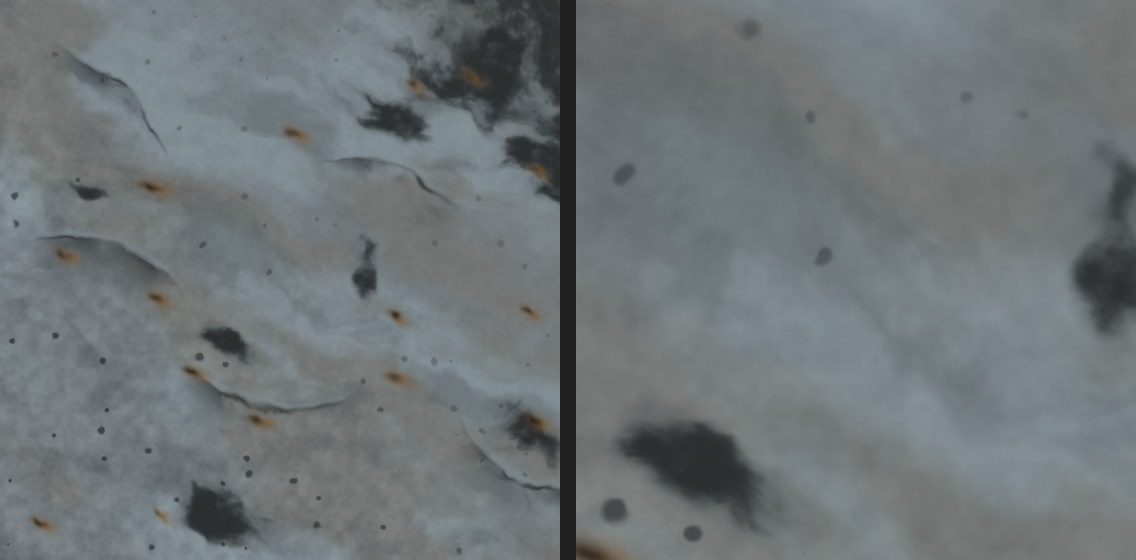
Left: the whole. Right: its middle third, enlarged.
This texture is drawn by a Shadertoy shader. Its source:

```glsl
// Weathered blue-grey marble with warm clouds, dark stains, curved cracks and rust spots.

const vec3 LIGHT_STONE = vec3(0.50, 0.55, 0.575);
const vec3 MID_STONE   = vec3(0.455, 0.488, 0.507);
const vec3 WARM_STONE  = vec3(0.445, 0.45, 0.435);
const vec3 SHADE       = vec3(0.35, 0.375, 0.385);
const vec3 DARK        = vec3(0.17, 0.185, 0.19);
const vec3 RUST        = vec3(0.50, 0.35, 0.19);
const vec3 RUST_CORE   = vec3(0.15, 0.115, 0.08);
const float FLOW_ANGLE = -0.45;
const int STAINS = 6;
const int CRACKS = 5;
const float RUST_CELLS = 5.0;
const float RUST_CHANCE = 0.45;
const float PIT_CELLS = 24.0;
const float PIT_CHANCE = 0.13;

float hash(vec2 p) {
    return fract(sin(dot(p, vec2(127.1, 311.7))) * 43758.5453);
}

vec2 hash2(vec2 p) {
    return vec2(hash(p), hash(p + 19.7));
}

float noise(vec2 p) {
    vec2 i = floor(p), f = fract(p);
    f = f * f * f * (f * (f * 6.0 - 15.0) + 10.0);
    return mix(mix(hash(i), hash(i + vec2(1, 0)), f.x),
               mix(hash(i + vec2(0, 1)), hash(i + vec2(1, 1)), f.x), f.y);
}

// Coordinates measured along and across a direction
vec2 align(vec2 p, float angle) {
    vec2 dir = vec2(cos(angle), sin(angle));
    return vec2(dot(p, dir), dot(p, vec2(-dir.y, dir.x)));
}

float fbm(vec2 p) {
    float sum = 0.0, amp = 0.5;
    for (int i = 0; i < 5; i++) {
        sum += amp * noise(p);
        p = align(p, 0.5) * 2.03 + 11.3;
        amp *= 0.5;
    }
    return sum / 0.97;
}

float blob(vec2 d, vec2 size) {
    d /= size;
    return exp(-dot(d, d));
}

// Evenly spread sequence of centres
vec2 spread(int i, vec2 start) {
    return fract(start + float(i) * vec2(0.7549, 0.5698));
}

float stainMask(vec2 uv, vec2 warp, float rough) {
    float mask = 0.85 * smoothstep(1.4, 1.75, uv.x + uv.y);
    for (int i = 0; i < STAINS; i++) {
        vec2 h = hash2(vec2(float(i), 3.0));
        vec2 d = uv - spread(i, vec2(0.66, 0.52)) + 0.12 * warp;
        d = align(d, FLOW_ANGLE + 1.4 * (h.x - 0.5));
        mask = max(mask, blob(d, mix(vec2(0.06, 0.025), vec2(0.12, 0.06), h.y)));
    }
    return smoothstep(0.58, 1.02, 0.62 * mask + 0.78 * rough);
}

// x: darkness of the edge and the smudge below it, y: pale rim above
vec2 crackMask(vec2 uv, float rough) {
    vec2 mask = vec2(0.0);
    float wobble = 0.035 * (fbm(uv * 13.0) - 0.5);
    float gaps = smoothstep(0.3, 0.65, noise(uv * 24.0 + 5.0));
    for (int i = 0; i < CRACKS; i++) {
        vec2 h = hash2(vec2(float(i), 8.0));
        vec2 d = align(uv - spread(i, vec2(0.2, 0.56)), FLOW_ANGLE + 0.8 * (h.x - 0.5));
        float halfLength = mix(0.12, 0.2, h.y);
        float bend = mix(1.2, 2.4, h.x) * (mod(float(i), 2.0) * 2.0 - 1.0);
        float y = d.y - bend * d.x * d.x + wobble;
        float taper = 1.0 - smoothstep(0.4 * halfLength, halfLength, abs(d.x));
        float edge = exp(-pow(y / 0.0045, 2.0)) * (0.3 + 0.6 * gaps);
        float smudge = (1.0 - smoothstep(-0.003, 0.004, y)) * exp(min(y, 0.0) / (0.006 + 0.05 * rough));
        smudge *= smoothstep(0.3, 0.68, rough);
        float rim = exp(-pow((y - 0.01) / 0.006, 2.0));
        mask = max(mask, taper * vec2(max(edge, 0.9 * smudge), rim));
    }
    return mask;
}

// x: orange halo trailing along the flow, y: dark core
vec2 rustMask(vec2 uv) {
    vec2 mask = vec2(0.0), cell = floor(uv * RUST_CELLS);
    for (int k = 0; k < 9; k++) {
        vec2 id = cell + vec2(k % 3, k / 3) - 1.0;
        vec2 h = hash2(id + 41.0);
        vec2 d = uv - (id + 0.15 + 0.7 * hash2(id + 73.0)) / RUST_CELLS;
        d = align(d, FLOW_ANGLE + 0.5 * (h.y - 0.5)) + 0.006 * (noise(uv * 70.0) - 0.5);
        float present = step(h.x, RUST_CHANCE);
        float size = mix(0.65, 1.15, h.y);
        float halo = blob(d - vec2(0.012, 0.0), size * vec2(0.027, 0.013));
        float core = blob(d, size * vec2(0.014, 0.007)) * mix(0.3, 1.0, hash(id + 5.0));
        mask = max(mask, present * vec2(halo, core));
    }
    return mask;
}

float pitMask(vec2 uv) {
    vec2 id = floor(uv * PIT_CELLS);
    vec2 d = fract(uv * PIT_CELLS) - 0.3 - 0.4 * hash2(id + 9.0);
    float ragged = 0.12 * (noise(uv * 120.0) - 0.5);
    float radius = mix(0.08, 0.24, hash(id + 27.0));
    return step(hash(id), PIT_CHANCE) * (1.0 - smoothstep(0.3 * radius, radius, length(d) + ragged));
}

void mainImage(out vec4 fragColor, in vec2 fragCoord) {
    vec2 uv = fragCoord / iResolution.y;
    vec2 warp = vec2(fbm(uv * 5.0), fbm(uv * 5.0 + 17.0)) - 0.5;
    vec2 flow = align(uv, FLOW_ANGLE) + 0.14 * warp;
    float rough = fbm(flow * vec2(10.0, 17.0) + 53.0);
    float fine = fbm(uv * 48.0);
    float grainy = 1.0 - smoothstep(0.5, 1.3, uv.x + uv.y);

    // Clouded stone
    vec3 col = mix(MID_STONE, LIGHT_STONE, smoothstep(0.36, 0.64, fbm(flow * vec2(3.0, 6.0))));
    col = mix(col, WARM_STONE, 0.8 * smoothstep(0.5, 0.7, fbm(flow * vec2(2.5, 5.5) + 31.0)));
    col = mix(col, SHADE, 0.45 * smoothstep(0.52, 0.78, fbm(flow * vec2(7.0, 13.0) + 7.0)));
    col += (0.04 + 0.09 * grainy) * (fine - 0.5) + 0.014 * (noise(uv * 170.0) - 0.5);

    // Stains and cracks
    float stain = stainMask(uv, warp, rough);
    col = mix(col, SHADE, 0.85 * stain);
    col = mix(col, DARK, stain * smoothstep(0.3, 0.75, 0.5 * fine + 0.5 * stain));
    vec2 crack = crackMask(uv, rough);
    col = mix(col, LIGHT_STONE, 0.4 * crack.y);
    col = mix(col, DARK, crack.x * (0.55 + 0.5 * fine));

    // Pits and rust
    col = mix(col, DARK, pitMask(uv) * (0.25 + 0.5 * grainy));
    vec2 rust = rustMask(uv);
    col = mix(col, RUST, 0.6 * rust.x);
    col = mix(col, RUST_CORE, 0.85 * rust.y);

    fragColor = vec4(col, 1.0);
}
```
